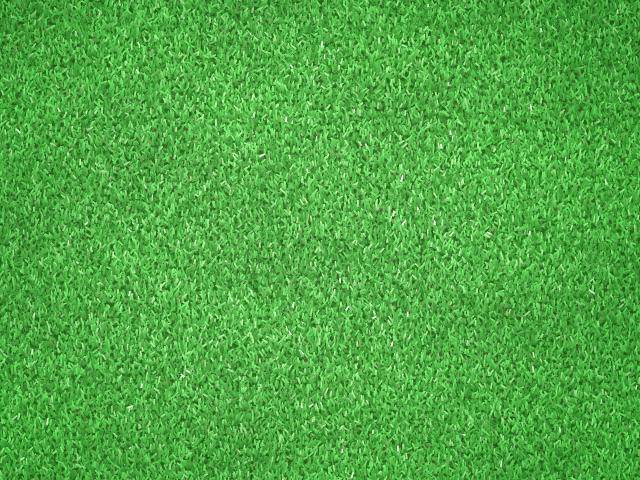
This texture is drawn by a WebGL 2 fragment shader. Its source:

```glsl
#version 300 es
precision highp float;
// Short artificial turf: dense upright blades, dark gaps in rows, soft central light.

uniform vec2 u_resolution;
out vec4 fragColor;

const int LAYERS = 4;
const vec2 BLADE_CELL = vec2(0.0086, 0.0094);
const vec2 GAP_CELL = vec2(0.0175, 0.0150);
const vec3 EXPOSURE = vec3(1.17, 1.13, 1.18);

const vec3 SHADOW = vec3(0.14, 0.33, 0.09);
const vec3 SOIL = vec3(0.25, 0.31, 0.17);
const vec3 DARK_GREEN = vec3(0.21, 0.54, 0.17);
const vec3 MID_GREEN = vec3(0.29, 0.68, 0.25);
const vec3 LIGHT_GREEN = vec3(0.41, 0.82, 0.37);
const vec3 DULL_GREEN = vec3(0.38, 0.62, 0.30);
const vec3 PALE_GREEN = vec3(0.57, 0.84, 0.50);
const vec3 GLINT = vec3(0.80, 0.92, 0.75);

// Integer hash: three random values in 0..1 per cell and seed.
vec3 hash3(vec2 cell, int seed) {
    uvec3 v = uvec3(ivec3(ivec2(cell), seed));
    v = v * 1664525u + 1013904223u;
    v.x += v.y * v.z;
    v.y += v.z * v.x;
    v.z += v.x * v.y;
    v ^= v >> 16u;
    v.x += v.y * v.z;
    v.y += v.z * v.x;
    v.z += v.x * v.y;
    return vec3(v >> 8u) / 16777216.0;
}

float valueNoise(vec2 p, int seed) {
    vec2 i = floor(p);
    vec2 f = fract(p);
    f = f * f * (3.0 - 2.0 * f);
    float low = mix(hash3(i, seed).x, hash3(i + vec2(1, 0), seed).x, f.x);
    float high = mix(hash3(i + vec2(0, 1), seed).x, hash3(i + vec2(1, 1), seed).x, f.x);
    return mix(low, high, f.y);
}

vec3 bladeColor(float kind, float tone) {
    vec3 green = mix(DARK_GREEN, MID_GREEN, smoothstep(0.0, 0.42, tone));
    green = mix(green, LIGHT_GREEN, smoothstep(0.45, 0.92, tone));
    green = mix(green, DULL_GREEN, step(0.89, kind));
    green = mix(green, PALE_GREEN, step(0.94, kind));
    return mix(green, GLINT, step(0.995, kind));
}

// Paints one layer of tapered blades over the colour below.
vec3 paintBlades(vec3 below, vec2 p, int layer, float pixel) {
    vec2 grid = p / BLADE_CELL + vec2(0.37, 0.61) * float(layer);
    vec2 home = floor(grid);
    float depth = float(layer) / float(LAYERS - 1);
    vec3 color = below;
    for (int y = 1; y >= -1; y--) {
        for (int x = -1; x <= 1; x++) {
            vec2 cell = home + vec2(x, y);
            vec3 place = hash3(cell, layer * 2 + 1);
            vec3 look = hash3(cell, layer * 2 + 2);
            vec2 offset = (grid - cell - place.xy) * BLADE_CELL;

            // Mostly upright, with some blades leaning far over.
            float lean = (place.z - 0.5) * 2.0;
            float angle = lean * (0.45 + 0.75 * lean * lean);
            vec2 axis = vec2(sin(angle), cos(angle));
            float along = dot(offset, axis);
            float across = dot(offset, vec2(axis.y, -axis.x));

            float halfLength = mix(0.0043, 0.0072, look.x);
            float t = clamp(along / halfLength, -1.0, 1.0);
            float halfWidth = mix(0.0024, 0.0013, t * 0.5 + 0.5);
            float edge = max(abs(across) - halfWidth, abs(along) - halfLength);
            float cover = 1.0 - smoothstep(-0.6 * pixel, 0.6 * pixel, edge);

            float shade = mix(0.74, 1.0, depth) * (0.98 + 0.10 * t);
            color = mix(color, bladeColor(look.y, look.z) * shade, cover);
        }
    }
    return color;
}

// Dark openings between tufts, loosely aligned in horizontal rows.
vec3 paintGaps(vec3 below, vec2 p, float pixel) {
    vec2 grid = p / GAP_CELL;
    vec2 home = floor(grid);
    vec3 color = below;
    for (int y = -1; y <= 1; y++) {
        for (int x = -1; x <= 1; x++) {
            vec2 cell = home + vec2(x, y);
            vec3 r = hash3(cell, 31);
            vec3 look = hash3(cell, 32);
            vec2 center = cell + vec2(r.x, 0.3 + 0.4 * r.y);
            vec2 offset = (grid - center) * GAP_CELL * vec2(0.75, 1.0);
            float radius = mix(0.0018, 0.0042, look.x);
            float cover = 1.0 - smoothstep(-pixel, pixel, length(offset) - radius);
            vec3 gap = mix(SHADOW, SOIL, step(0.85, look.y));
            color = mix(color, gap, cover * step(r.z, 0.75) * 0.9);
        }
    }
    return color;
}

// Broad light: pale in the middle, deeper and more saturated at the borders.
vec3 lightTint(vec2 uv) {
    float falloff = smoothstep(0.1, 0.8, length((uv - vec2(0.46, 0.52)) * vec2(1.1, 0.9)));
    vec3 tint = mix(vec3(1.10, 1.04, 1.10), vec3(0.73, 0.89, 0.73), falloff);
    return EXPOSURE * tint * (0.94 + 0.12 * valueNoise(uv * vec2(5.0, 9.0), 41));
}

void main() {
    vec2 p = gl_FragCoord.xy / u_resolution.y;
    vec2 uv = gl_FragCoord.xy / u_resolution;
    float pixel = 1.0 / u_resolution.y;
    vec3 color = SHADOW;
    for (int layer = 0; layer < LAYERS; layer++) {
        if (layer == LAYERS - 1) color = paintGaps(color, p, pixel);
        color = paintBlades(color, p, layer, pixel);
    }
    fragColor = vec4(clamp(color * lightTint(uv), 0.0, 1.0), 1.0);
}
```
